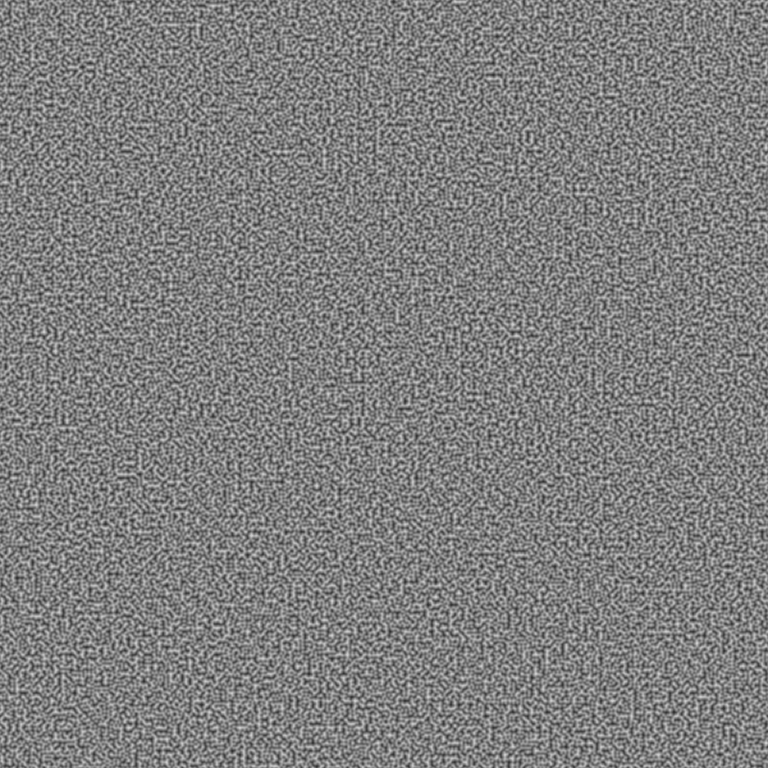
This texture is drawn by a WebGL 2 fragment shader. Its source:

```glsl
#version 300 es
precision highp float;
// Fine, even grey grain: a dense weave of short light and dark strokes.
// One octave of gradient noise on a small square lattice, with unit slopes
// in hashed directions, is mapped straight to grey around a middle tone.

#define CELLS 200.0     // lattice cells across the canvas height
#define MID_GREY 0.5    // average tone
#define CONTRAST 0.51   // grey change per unit of noise
#define DARKEST 0.2
#define LIGHTEST 0.8
#define SEED 17u

const float TAU = 6.2831853;

uniform vec2 u_resolution;
out vec4 fragColor;

// Integer hash of a lattice point, returned in 0..1
float hash(ivec2 point) {
    uvec2 q = uvec2(point + 4096);
    uint h = q.x * 1597334677u ^ (q.y + SEED) * 3812015801u;
    h = (h ^ (h >> 16)) * 2146121005u;
    h = (h ^ (h >> 15)) * 2221713035u;
    h ^= h >> 16;
    return float(h >> 8) / 16777216.0;
}

// Height at an offset from a lattice point, on a slope of random direction
float slope(ivec2 point, vec2 offset) {
    float angle = TAU * hash(point);
    return dot(vec2(cos(angle), sin(angle)), offset);
}

// Gradient noise: the four corner slopes blended by a quintic fade
float gradientNoise(vec2 p) {
    ivec2 cell = ivec2(floor(p));
    vec2 f = fract(p);
    vec2 fade = f * f * f * (f * (f * 6.0 - 15.0) + 10.0);
    float sum = 0.0;
    for (int y = 0; y < 2; y++) {
        for (int x = 0; x < 2; x++) {
            ivec2 corner = ivec2(x, y);
            vec2 weight = mix(1.0 - fade, fade, vec2(corner));
            sum += weight.x * weight.y * slope(cell + corner, f - vec2(corner));
        }
    }
    return sum;
}

void main() {
    vec2 uv = gl_FragCoord.xy / u_resolution.y;
    float grey = MID_GREY + CONTRAST * gradientNoise(uv * CELLS);
    fragColor = vec4(vec3(clamp(grey, DARKEST, LIGHTEST)), 1.0);
}
```
